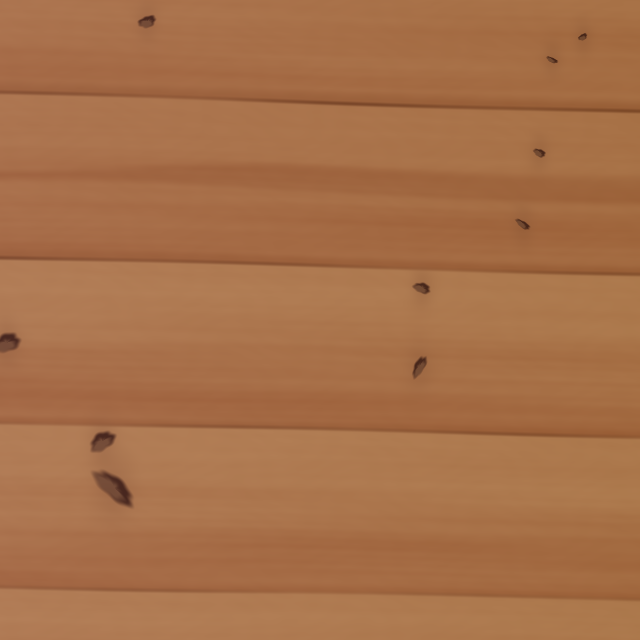
Reproduce this texture procedurally as a Shadertoy shader.

```glsl
// Knotty pine planks: sloping horizontal boards with streaky grain, soft seams and scattered knots.

const float BOARD_HEIGHT = 0.2575;

// Layered sines stretched along the board; each streak swells and fades with x
float grain(float x, float t, float board) {
    float sum = 0.0, freq = 8.0, amp = 0.55;
    for (int i = 0; i < 6; i++) {
        float n = float(i);
        float sway = 1.5 * sin(x * (1.7 + 0.7 * n) + board * 3.0 + n * 2.0);
        float swell = 0.7 + 0.4 * sin(x * (3.0 + n) + t * 9.0 + board * 2.3 + n * 4.0);
        sum += amp * swell * sin(freq * t + sway + n * n + board * board * 1.7);
        freq *= 1.75;
        amp *= 0.74;
    }
    return sum;
}

// Colour of one board; t runs from 0 at its lower edge to 1 at its upper edge
vec3 wood(float x, float v, float board) {
    float t = v - board;
    float g = grain(x, t, board);
    float ruddyBoard = 1.0 - smoothstep(0.3, 0.7, abs(board - 2.0));
    float plainBoard = smoothstep(2.3, 2.7, board);
    float paleness = 0.1 + 0.85 * smoothstep(0.0, 0.7, t + 0.06 * g);
    paleness = mix(paleness, 0.5, 0.45 * ruddyBoard + 0.75 * plainBoard);
    paleness -= 0.12 * ruddyBoard;
    vec3 color = mix(vec3(0.625, 0.39, 0.243), vec3(0.685, 0.48, 0.318), paleness);

    // Broad heartwood streak that widens to the right
    float halfWidth = 0.02 + 0.06 * smoothstep(0.0, 0.5, x);
    float offset = abs(t - 0.5 - 0.02 * sin(x * 5.0) - 0.03 * x);
    float streak = 1.0 - smoothstep(halfWidth - 0.03, halfWidth + 0.03, offset);
    color = mix(color, vec3(0.61, 0.38, 0.235), 0.7 * streak * ruddyBoard);

    return color + g * mix(1.2, 0.65, t) * vec3(0.012, 0.017, 0.015);
}

// Centre (x, board coordinate) in xy, length in z, angle in w; kind is lower, upper or side
vec4 knotShape(float board, int kind) {
    float column = 0.16 + 0.79 * (1.0 - exp(-board));
    if (kind == 0) {
        float height = 0.62 - 0.28 * board + 0.058 * board * board;
        return vec4(column + 0.018 - 0.022 * board, board + height,
                    0.037 / (1.0 + board), 1.1 * sin(2.2 * board - 0.7));
    }
    if (kind == 1) {
        return vec4(column, board + 0.9 + 0.05 * board - 0.067 * board * board,
                    0.021 / (1.0 + 0.6 * board), 0.6 * cos(2.0 * board));
    }
    return vec4(0.11 * board - 0.1, board + 0.5 - 0.015 * board,
                0.026 - 0.004 * board, 0.4);
}

void mainImage(out vec4 fragColor, in vec2 fragCoord) {
    vec2 uv = fragCoord / iResolution.xy;
    float soft = 1.5 / iResolution.y;

    // Board coordinate: whole numbers lie on the slightly fanned seams
    float v = (uv.y + uv.x * (0.018 + 0.015 * uv.y) - 0.083) / BOARD_HEIGHT;
    v += 0.005 * sin(uv.x * 7.0 + uv.y * 4.0);
    float seam = round(v);
    float above = (v - seam) * BOARD_HEIGHT;

    // Boards on both sides of the nearest seam
    vec3 color = mix(wood(uv.x, v, seam - 1.0), wood(uv.x, v, seam),
                     smoothstep(-0.002 - soft, 0.002 + soft, above));

    // Seam: ruddy shade above, worn line below it; wider towards the top
    float strength = 0.4 + 0.15 * seam;
    float shadeWidth = 0.009 + 0.003 * seam;
    float shade = (1.0 - smoothstep(0.3, 1.3, above / shadeWidth)) * smoothstep(-0.004, 0.002, above);
    color = mix(color, vec3(0.57, 0.34, 0.2), 0.65 * strength * shade);
    float wear = 0.55 + 0.35 * sin(uv.x * 9.0 + seam * 4.0) * sin(uv.x * 4.0 + seam);
    float line = 1.0 - smoothstep(0.0, 0.003 + soft, abs(above));
    color = mix(color, vec3(0.42, 0.23, 0.13), strength * wear * line);

    // Knots, with a smoky stain across the grain
    for (int i = 0; i < 12; i++) {
        float board = float(i / 3);
        int kind = i % 3;
        if (kind == 2 && (i / 3) % 2 == 0) continue;
        vec4 knot = knotShape(board, kind);
        vec2 d = vec2(uv.x - knot.x, (v - knot.y) * BOARD_HEIGHT);

        vec2 stain = d / vec2(0.01 + 0.5 * knot.z, 0.02 + 0.9 * knot.z);
        color = mix(color, vec3(0.55, 0.35, 0.23), 0.35 * exp(-dot(stain, stain)));

        float c = cos(knot.w), s = sin(knot.w);
        float aspect = kind == 0 ? 0.42 : 0.62;
        vec2 q = vec2(c * d.x + s * d.y, c * d.y - s * d.x) / (knot.z * vec2(1.0, aspect));
        float angle = atan(q.y, q.x);
        float r = length(q) + 0.08 * sin(angle * 3.0 + board) + 0.05 * sin(angle * 7.0);
        float body = 1.0 - smoothstep(0.7, 1.2, r);
        float rim = smoothstep(0.3, 0.95, r + 0.4 * sin(angle + 0.6));
        vec3 knotColor = mix(vec3(0.43, 0.28, 0.20), vec3(0.24, 0.12, 0.09), rim);
        color = mix(color, knotColor, 0.9 * body);
    }

    // Fine mottling, pinker light on the left and yellower on the right
    color += 0.003 * sin(uv.x * 85.0 + 3.0 * sin(v * 13.0)) * sin(v * 37.0 + 2.0 * sin(uv.x * 31.0));
    color *= 1.015 - 0.03 * uv.x;
    color.b += 0.03 * (0.5 - uv.x);
    fragColor = vec4(clamp(color, 0.0, 1.0), 1.0);
}
```
